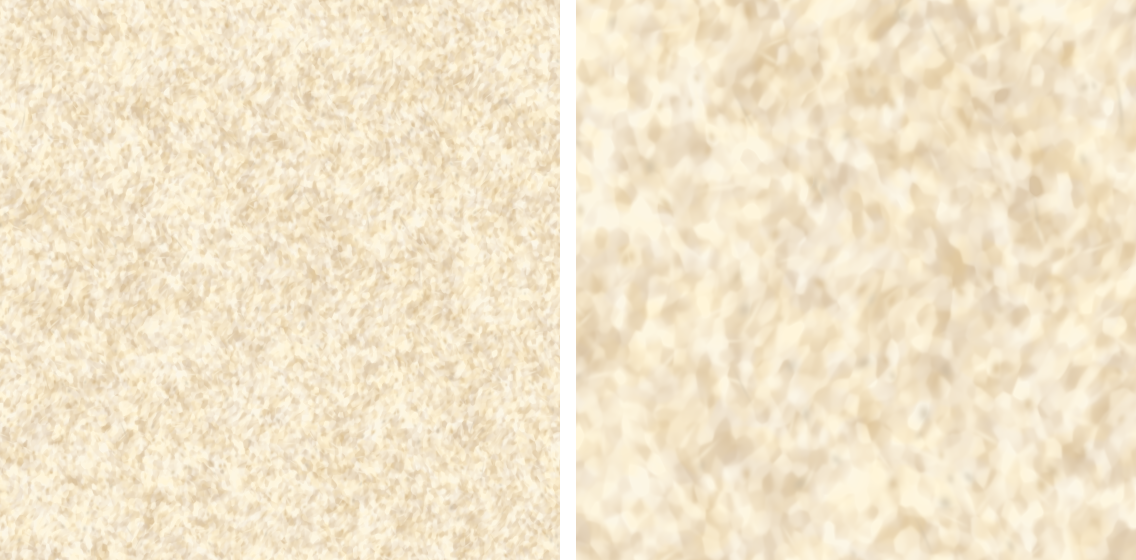
Left, the full canvas; right, a detail of the centre.
Write a Shadertoy shader that draws this texture.

```glsl
const vec3 CREAM = vec3(0.962, 0.908, 0.803);
const vec3 IVORY = vec3(0.988, 0.952, 0.860);
const vec3 SAND = vec3(0.890, 0.810, 0.680);
const vec3 TAN = vec3(0.800, 0.675, 0.480);
const vec3 GREY = vec3(0.770, 0.725, 0.640);

vec3 hash3(vec2 cell, float seed) {
    vec3 p = fract(vec3(cell.xyx + seed * 17.3) * vec3(0.1031, 0.1030, 0.0973));
    p += dot(p, p.yxz + 33.33);
    return fract((p.xxy + p.yzz) * p.zyx);
}

vec2 rotate(vec2 p, float angle) {
    float c = cos(angle), s = sin(angle);
    return vec2(c * p.x - s * p.y, s * p.x + c * p.y);
}

// Soft cellular noise: random cell tones blended by distance, about -2 to 2
float softCells(vec2 p, float seed) {
    vec2 base = floor(p);
    float total = 0.0, weights = 0.0;
    for (int y = -1; y <= 1; y++)
    for (int x = -1; x <= 1; x++) {
        vec2 cell = base + vec2(x, y);
        vec3 rnd = hash3(cell, seed);
        vec2 d = p - cell - rnd.xy;
        float w = exp(-6.0 * dot(d, d));
        total += w * (rnd.z - 0.5);
        weights += w;
    }
    return 4.2 * total / weights;
}

// Scattered soft ellipses: x is coverage, y is a random tint
vec2 flecks(vec2 p, vec2 radius, float share, float spread, float seed) {
    vec2 base = floor(p);
    vec2 result = vec2(0.0);
    for (int y = -1; y <= 1; y++)
    for (int x = -1; x <= 1; x++) {
        vec2 cell = base + vec2(x, y);
        vec3 place = hash3(cell, seed);
        vec3 look = hash3(cell, seed + 5.0);
        vec2 d = rotate(p - cell - place.xy, (look.x - 0.5) * spread);
        d /= radius * mix(0.7, 1.2, look.y);
        float cover = exp(-dot(d, d)) * step(place.z, share) * mix(0.5, 1.0, look.y);
        if (cover > result.x) result = vec2(cover, look.z);
    }
    return result;
}

// Layered sines bend the grid of cells
vec2 bend(vec2 p) {
    return p + 0.004 * sin(p.yx * 31.0 + 1.3) + 0.0015 * sin(p.yx * 83.0 + p * 47.0);
}

// Sand through cream to ivory, with a warm or cool shift
vec3 stoneColour(float tone, float coolness) {
    vec3 colour = tone < 0.0
        ? mix(CREAM, SAND, min(-tone / 2.0, 1.4))
        : mix(CREAM, IVORY, min(tone / 1.2, 1.25));
    return colour + coolness * vec3(-0.004, 0.001, 0.016);
}

void mainImage(out vec4 fragColor, in vec2 fragCoord) {
    vec2 uv = fragCoord / iResolution.y;
    vec2 p = bend(uv);

    // Fine upright grain over broader mottling
    float tone = 0.68 * softCells(p * vec2(150.0, 108.0), 1.0)
               + 0.50 * softCells(rotate(p, 0.6) * vec2(125.0, 90.0), 2.0)
               + 0.42 * softCells(rotate(p, -0.4) * vec2(52.0, 44.0), 3.0)
               + 0.28 * softCells(rotate(p, 0.9) * 17.0, 4.0);
    float coolness = 0.8 * softCells(rotate(p, 0.3) * 95.0, 5.0)
                   + 0.4 * softCells(p * 30.0, 6.0);
    vec3 colour = stoneColour(tone, coolness);

    // Pale fibres and a few thin dark ones
    vec2 pale = flecks(p * 42.0, vec2(0.065, 0.34), 0.45, 3.0, 7.0);
    colour = mix(colour, IVORY + 0.01, 0.6 * pale.x);
    vec2 thin = flecks(p * 22.0, vec2(0.032, 0.28), 0.10, 1.4, 8.0);
    colour = mix(colour, GREY, 0.35 * thin.x);

    // Small tan and grey specks
    vec2 speck = flecks(p * 72.0, vec2(0.20, 0.29), 0.14, 1.6, 9.0);
    colour = mix(colour, mix(TAN, GREY, smoothstep(0.35, 0.85, speck.y)), 0.5 * speck.x);

    fragColor = vec4(clamp(colour, 0.0, 1.0), 1.0);
}
```
